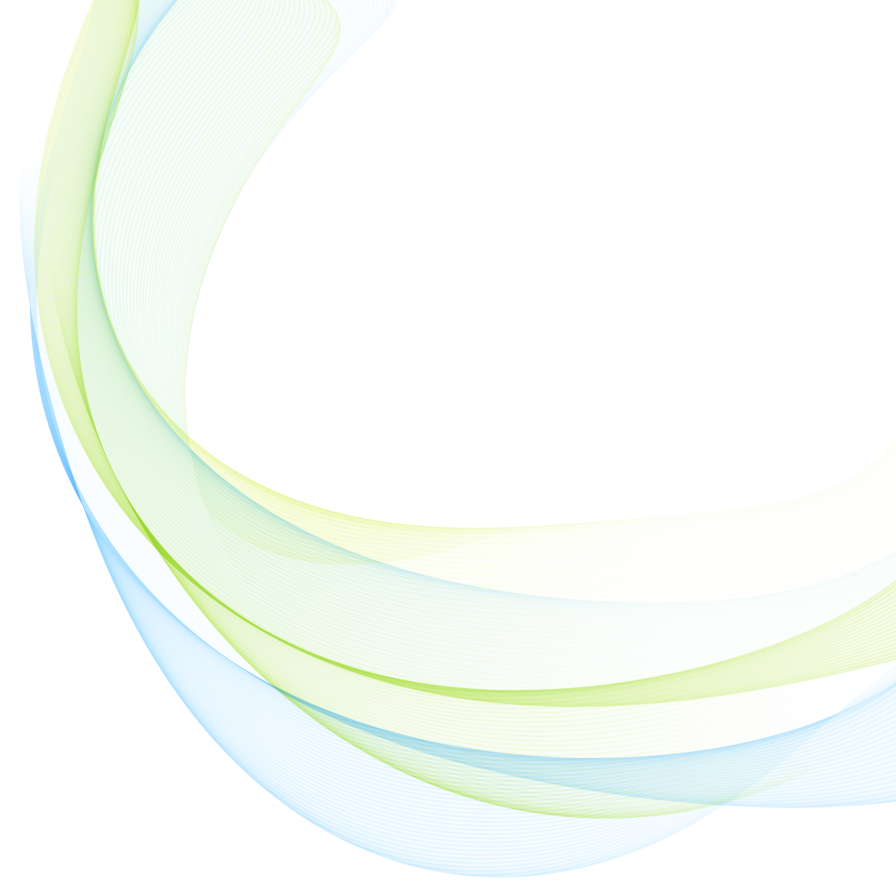
Write a WebGL 1 fragment shader that draws this background.

```glsl
precision highp float;
// Translucent green and blue ribbons of fine lines sweeping around a white field.

uniform vec2 u_resolution;

// Lagrange weights of the six evenly spaced knots along the sweep
vec3 earlyWeights, lateWeights;
float radius, sweep, pixel;

float knotWeight(float knot, float s) {
  float w = 1.0;
  for (int j = 0; j < 6; j++) {
    float other = float(j);
    if (abs(other - knot) > 0.5) w *= (s - other) / (knot - other);
  }
  return w;
}

// Radius of a smooth curve through six knots
float curve(vec3 early, vec3 late) {
  return dot(earlyWeights, early) + dot(lateWeights, late);
}

// Tints the paper between two curves; skew slants the lines, edge is the strength of each rim
vec3 ribbon(vec3 paper, vec3 ink, float a, float b, float lines, float skew, float fill, vec2 edge) {
  float span = abs(b - a);
  float inside = min(radius - min(a, b), max(a, b) - radius);
  float mask = smoothstep(-pixel, pixel, inside);

  // Fine lines blur to an even tone where they crowd together
  float u = (radius - a) / max(span, 0.001) + skew * sweep;
  float detail = smoothstep(pixel, 4.0 * pixel, span / lines);
  float stripe = 1.0 + 0.6 * detail * cos(6.28318 * u * lines);

  float tone = fill * stripe * (1.0 + 0.05 / (span + 0.02));
  vec2 away = abs(vec2(radius - a, radius - b));
  tone += dot(edge, exp(-away / 0.004) + 0.35 * exp(-away / 0.018));
  return paper * mix(vec3(1.0), ink, clamp(tone * mask, 0.0, 0.85));
}

void main() {
  vec2 uv = gl_FragCoord.xy / u_resolution;
  pixel = 1.0 / min(u_resolution.x, u_resolution.y);

  // Polar sweep: from the top left, under the field, to the right
  vec2 arm = vec2(0.75, 1.0) - uv;
  radius = length(arm);
  sweep = clamp(atan(arm.y, arm.x), 0.0, 2.1);
  float s = sweep / 0.4;
  earlyWeights = vec3(knotWeight(0.0, s), knotWeight(1.0, s), knotWeight(2.0, s));
  lateWeights = vec3(knotWeight(3.0, s), knotWeight(4.0, s), knotWeight(5.0, s));

  // Guide curves, from the inside outwards
  float wispBlue = curve(vec3(0.307, 0.514, 0.758), vec3(0.833, 0.781, 0.729));
  float wispGreen = curve(vec3(0.385, 0.514, 0.758), vec3(0.833, 0.781, 0.729));
  float innerGreen = curve(vec3(0.594, 0.699, 0.720), vec3(0.632, 0.574, 0.560));
  float innerFold = curve(vec3(0.400, 0.450, 0.765), vec3(0.655, 0.555, 0.560));
  float innerBlue = curve(vec3(0.552, 0.701, 0.733), vec3(0.695, 0.672, 0.658));
  float midGreen = curve(vec3(0.596, 0.716, 0.832), vec3(0.815, 0.747, 0.680));
  float lowGreen = curve(vec3(0.646, 0.772, 0.840), vec3(0.823, 0.781, 0.785));
  float outerGreen = curve(vec3(0.625, 0.755, 0.837), vec3(0.909, 0.904, 0.807));
  float midBlue = curve(vec3(0.645, 0.777, 0.879), vec3(0.875, 0.839, 0.768));
  float lowBlue = curve(vec3(0.625, 0.768, 0.875), vec3(0.885, 0.897, 0.944));
  float outerBlue = curve(vec3(0.610, 0.784, 0.898), vec3(1.007, 0.918, 0.781));

  vec3 lime = vec3(0.66, 0.88, 0.15);
  vec3 yellow = vec3(0.84, 0.93, 0.28);
  vec3 mint = vec3(0.58, 0.88, 0.78);
  vec3 sky = vec3(0.28, 0.73, 1.0);

  // Fades along the sweep
  float fadeBody = 1.0 - 0.88 * smoothstep(0.8, 1.65, sweep);
  float fadeTail = 1.0 - smoothstep(1.3, 1.85, sweep);
  float fadeWisp = 1.0 - smoothstep(0.45, 1.05, sweep);
  float lower = smoothstep(0.35, 0.8, sweep);
  float upper = 1.0 - smoothstep(0.2, 0.8, sweep);
  float foldIn = smoothstep(0.75, 0.95, sweep) * (1.0 - smoothstep(1.0, 1.3, sweep));
  float blueIn = smoothstep(0.2, 0.5, sweep);

  vec3 color = vec3(1.0);

  // Wisps inside the upper bend
  color = ribbon(color, mint, innerBlue, wispGreen, 32.0, -0.8, 0.085 * fadeWisp,
                 vec2(0.06, 0.0) * fadeWisp);
  color = ribbon(color, yellow, innerBlue, wispGreen, 9.0, 0.0, 0.02 * fadeWisp,
                 vec2(0.0, 0.10) * fadeWisp);
  color = ribbon(color, sky, wispGreen, wispBlue, 14.0, 0.0, 0.02 * upper, vec2(0.0, 0.03) * upper);

  // Broad body of the bend
  color = ribbon(color, yellow, innerGreen, lowGreen, 32.0, 0.0, 0.075 * fadeBody,
                 vec2(0.34, 0.05 + 0.05 * lower) * fadeBody);
  color = ribbon(color, yellow, innerGreen, innerFold, 12.0, 0.0, 0.05 * foldIn,
                 vec2(0.0, 0.08) * foldIn);
  color = ribbon(color, mint, innerBlue, midGreen, 34.0, 0.35, 0.06 * fadeBody + 0.008, vec2(0.0));
  color = ribbon(color, sky, innerBlue, midBlue, 40.0, 0.0, 0.025 * fadeBody,
                 vec2(0.26 * fadeBody, 0.0));

  // Green folds
  color = ribbon(color, lime, midGreen, lowGreen, 18.0, 0.0, 0.035 + 0.045 * lower,
                 vec2(0.24, 0.18 * lower) * (1.0 - 0.5 * smoothstep(1.0, 2.0, sweep)));
  color = ribbon(color, lime, midGreen, outerGreen, 26.0, 0.25, 0.06 * fadeTail * lower,
                 vec2(0.16, 0.40) * lower * fadeTail);

  // Blue folds
  color = ribbon(color, sky, midBlue, lowBlue, 22.0, 0.4, 0.05 * blueIn, vec2(0.17, 0.13) * lower);
  color = ribbon(color, sky, midBlue, outerBlue, 30.0, 0.5, 0.06 * (0.15 + 0.85 * fadeTail) * blueIn,
                 vec2(0.20 * lower, 0.34 * fadeTail * (0.3 + 0.7 * lower)) * blueIn
                 * (1.0 - 0.6 * smoothstep(0.8, 1.4, sweep)));

  gl_FragColor = vec4(color, 1.0);
}
```
